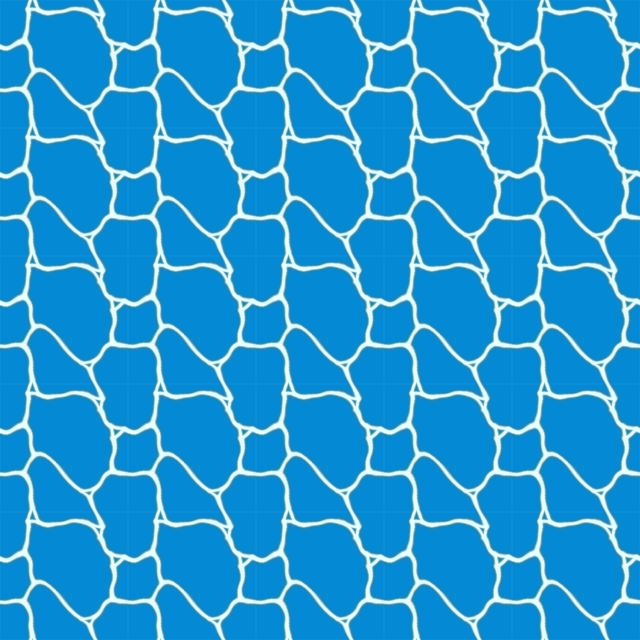
This pattern is drawn by a Shadertoy shader. Its source:

```glsl
const float TAU = 6.2831853;
const float REPEATS = 5.0;
const int STEPS = 10;

const vec3 WATER = vec3(0.015, 0.54, 0.835);
const vec3 SHADE = vec3(0.06, 0.53, 0.76);
const vec3 RIM   = vec3(0.22, 0.54, 0.68);
const vec3 FOAM  = vec3(0.91, 0.995, 0.99);

float smoothMin(float a, float b, float k) {
    float h = max(k - abs(a - b), 0.0) / k;
    return min(a, b) - 0.25 * k * h * h;
}

vec2 cubic(vec2 a, vec2 b, vec2 c, vec2 d, float t) {
    float s = 1.0 - t;
    return s * s * s * a + 3.0 * s * s * t * b + 3.0 * s * t * t * c + t * t * t * d;
}

float segment(vec2 p, vec2 a, vec2 b) {
    vec2 ab = b - a;
    return length(p - a - ab * clamp(dot(p - a, ab) / dot(ab, ab), 0.0, 1.0));
}

// Moves p to the lattice copy nearest to a center
vec2 wrapNear(vec2 p, vec2 center) {
    return p - floor(p - center + 0.5);
}

// Curved strand of foam, a little wider at both ends
float strand(vec2 p, vec2 a, vec2 b, vec2 c, vec2 d, float halfWidth) {
    p = wrapNear(p, 0.5 * (a + d));
    float nearest = 1.0;
    vec2 last = a;
    for (int i = 1; i <= STEPS; i++) {
        float t = float(i) / float(STEPS);
        vec2 next = cubic(a, b, c, d, t);
        float taper = 1.0 + 0.14 * cos(TAU * (t - 0.5 / float(STEPS)));
        nearest = min(nearest, segment(p, last, next) - halfWidth * taper);
        last = next;
    }
    return nearest;
}

// Small three-sided bubble where strands meet
float pocket(vec2 p, vec2 a, vec2 b, vec2 c, float halfWidth) {
    p = wrapNear(p, (a + b + c) / 3.0);
    float sides = min(segment(p, a, b), min(segment(p, b, c), segment(p, c, a)));
    return sides - halfWidth;
}

// Ripple with whole periods per tile
vec2 ripple(vec2 p) {
    vec2 slow = sin(TAU * (3.0 * p.yx + vec2(1.0, 2.0) * p + vec2(0.1, 0.6)));
    vec2 fast = sin(TAU * (7.0 * p.yx - 3.0 * p + vec2(0.4, 0.2)));
    return 0.004 * slow + 0.0025 * fast;
}

// Signed distance to the foam net, in tile units with y pointing down
float foamNet(vec2 p) {
    const float WIDE = 0.0175, MEDIUM = 0.0155, THIN = 0.0135, FILLET = 0.016;
    vec2 down = vec2(0.0, 1.0), right = vec2(1.0, 0.0);

    // Junctions
    vec2 topLeft = vec2(0.217, 0.015), topRight = vec2(0.512, 0.033);
    vec2 waist = vec2(0.525, 0.651), elbow = vec2(0.603, 0.885);
    vec2 eastTop = vec2(0.582, 0.295), eastIn = vec2(0.546, 0.405), eastOut = vec2(0.634, 0.417);
    vec2 westOut = vec2(0.060, 0.440), westIn = vec2(0.135, 0.445), westLow = vec2(0.110, 0.535);
    vec2 hookTop = vec2(0.205, 0.660), hookIn = vec2(0.310, 0.685), hookLow = vec2(0.215, 0.755);
    vec2 tipOut = vec2(-0.035, 0.165), tipIn = vec2(0.068, 0.160), tipLow = vec2(0.030, 0.222);

    // Bubbles
    float d = pocket(p, eastTop, eastIn, eastOut, 0.0125);
    d = min(d, pocket(p, westOut, westIn, westLow, 0.0125));
    d = min(d, pocket(p, hookTop, hookIn, hookLow, 0.0135));
    d = min(d, pocket(p, tipOut, tipIn, tipLow, 0.0115));

    // Outline of the upright oval
    d = smoothMin(d, strand(p, topLeft, vec2(0.30, 0.055), vec2(0.42, 0.02), topRight, MEDIUM), FILLET);
    d = smoothMin(d, strand(p, topRight, vec2(0.60, 0.11), vec2(0.575, 0.19), eastTop, WIDE), FILLET);
    d = smoothMin(d, strand(p, eastIn, vec2(0.575, 0.49), vec2(0.545, 0.57), waist, MEDIUM), FILLET);
    d = smoothMin(d, strand(p, waist, vec2(0.44, 0.66), vec2(0.42, 0.76), hookIn, WIDE), FILLET);
    d = smoothMin(d, strand(p, hookTop, vec2(0.15, 0.65), vec2(0.15, 0.58), westLow, WIDE), FILLET);
    d = smoothMin(d, strand(p, westIn, vec2(0.11, 0.36), vec2(0.06, 0.30), tipLow, MEDIUM), FILLET);
    d = smoothMin(d, strand(p, tipIn, vec2(0.12, 0.13), vec2(0.12, 0.06), topLeft, MEDIUM), FILLET);

    // Links between neighboring cells
    d = smoothMin(d, strand(p, eastOut, vec2(0.76, 0.47), vec2(0.93, 0.35), westOut + right, MEDIUM), FILLET);
    d = smoothMin(d, strand(p, elbow, vec2(0.76, 0.86), vec2(0.80, 1.06), tipOut + right + down, THIN), FILLET);
    d = smoothMin(d, strand(p, elbow, vec2(0.56, 0.82), vec2(0.60, 0.73), waist, MEDIUM), FILLET);
    d = smoothMin(d, strand(p, elbow, vec2(0.57, 0.95), vec2(0.55, 0.96), topRight + down, THIN), FILLET);
    return smoothMin(d, strand(p, hookLow, vec2(0.25, 0.85), vec2(0.19, 0.93), topLeft + down, WIDE), FILLET);
}

void mainImage(out vec4 fragColor, in vec2 fragCoord) {
    vec2 grid = REPEATS * fragCoord / iResolution.xy;
    float pixel = REPEATS / iResolution.y;
    vec2 p = vec2(grid.x - 5.0 / 3.0, 10.0 / 3.0 - grid.y);
    float d = foamNet(p + ripple(p));

    // Faint tile joints in the water
    vec2 joint = abs(fract(grid + 0.5) - 0.5);
    float jointLine = 1.0 - smoothstep(0.0, 0.006 + pixel, min(joint.x, joint.y));
    vec3 color = mix(WATER, vec3(0.12, 0.60, 0.85), 0.35 * jointLine);

    // Dull fringe, then foam
    float soft = max(0.009, 0.8 * pixel);
    color = mix(SHADE, color, smoothstep(0.012, 0.030, d));
    color = mix(RIM, color, smoothstep(0.004, 0.015, d));
    color = mix(FOAM, color, smoothstep(-soft, soft, d));
    fragColor = vec4(color, 1.0);
}
```
